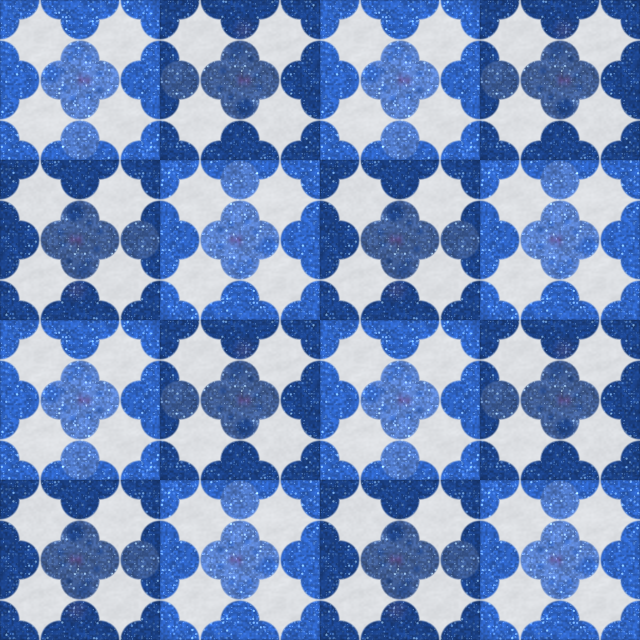
Write a WebGL 1 fragment shader that draws this pattern.

```glsl
precision highp float;
// A four by four checker of bright and dark blue glitter tiles. Quatrefoils
// sit on a half-tile lattice and leave pale paper stars between them.
// Shapes are circle distances; glitter, paper and stains are hashed noise.
uniform vec2 u_resolution;

const float TILES = 4.0;
const float LOBE_OFFSET = 0.25;
const float LOBE_RADIUS = 0.241;
const vec3 PAPER = vec3(0.865, 0.875, 0.89);
const vec3 BRIGHT_BLUE = vec3(0.18, 0.385, 0.76);
const vec3 DARK_BLUE = vec3(0.105, 0.255, 0.53);
const vec3 BRIGHT_PALE = vec3(0.34, 0.49, 0.78);
const vec3 DARK_PALE = vec3(0.245, 0.355, 0.565);

float hash(vec2 p) {
  return fract(sin(dot(p, vec2(127.1, 311.7))) * 43758.5453);
}

float noise(vec2 p) {
  vec2 i = floor(p);
  vec2 f = fract(p);
  f = f * f * (3.0 - 2.0 * f);
  return mix(mix(hash(i), hash(i + vec2(1.0, 0.0)), f.x),
             mix(hash(i + vec2(0.0, 1.0)), hash(i + vec2(1.0)), f.x), f.y);
}

float fbm(vec2 p) {
  float sum = 0.0;
  float gain = 0.5;
  for (int i = 0; i < 4; i++) {
    sum += gain * noise(p);
    p = p * 2.03 + 7.1;
    gain *= 0.5;
  }
  return sum;
}

float disc(vec2 p, vec2 center, float radius, float soft) {
  return 1.0 - smoothstep(-soft, soft, length(p - center) - radius);
}

// Union of four lobes and a small disc that closes the middle
float quatrefoil(vec2 p) {
  p = abs(p);
  p = p.x < p.y ? p.yx : p;
  return min(length(p - vec2(LOBE_OFFSET, 0.0)) - LOBE_RADIUS, length(p) - 0.2);
}

// One jittered bright speck per cell, most of them faint
float sparkle(vec2 p, float seed) {
  vec2 cell = floor(p);
  vec2 jitter = 0.3 + 0.4 * vec2(hash(cell + seed), hash(cell + seed + 19.3));
  float strength = pow(hash(cell + seed + 41.7), 7.0);
  return strength * (1.0 - smoothstep(0.1, 0.48, length(fract(p) - jitter)));
}

vec3 glitter(vec3 color, vec2 p, float seed) {
  float grain = noise(p * 38.0 + seed) - 0.5;
  float cloud = fbm(p * 5.0 + seed) - 0.47;
  color *= 1.0 + 0.36 * grain + 0.22 * cloud;
  float specks = sparkle(p * 21.0, seed) + 0.6 * sparkle(p * 33.0 + 5.0, seed);
  return color + vec3(0.38, 0.42, 0.36) * specks;
}

vec3 paper(vec2 p) {
  float crease = fbm(vec2(p.x + p.y, 2.5 * (p.y - 0.4 * p.x)) * 4.0);
  return PAPER + 0.07 * (crease - 0.47) + 0.025 * (noise(p * 32.0) - 0.5);
}

// Dark dots, a bluer stain and a rosy heart on the middle quatrefoil
vec3 stainCenter(vec3 color, vec3 base, vec2 p, float bright) {
  vec2 stain = mix(vec2(0.06, -0.35), vec2(-0.36, 0.08), bright);
  color = mix(color, base, 0.8 * disc(p, stain, 0.11, 0.05));
  color = mix(color, base, 0.5 * disc(p, vec2(-0.04, 0.37), 0.09, 0.06));
  for (int i = 0; i < 8; i++) {
    float id = float(i);
    float angle = (id + 0.5 + 0.4 * (hash(vec2(id, bright)) - 0.5)) * 0.7854;
    float reach = 0.22 + 0.1 * hash(vec2(id, 3.0 + bright));
    vec2 dotCenter = reach * vec2(cos(angle), sin(angle));
    color = mix(color, base, 0.6 * disc(p, dotCenter, 0.038, 0.03));
  }
  float rosy = disc(p, vec2(0.05, 0.0), 0.07, 0.07) * noise(p * 18.0 + 2.0);
  return mix(color, vec3(0.45, 0.27, 0.52), 0.7 * rosy);
}

void main() {
  vec2 uv = gl_FragCoord.xy / u_resolution;
  vec2 tile = floor(uv * TILES);
  float bright = mod(tile.x + tile.y, 2.0);
  float turn = mod(tile.y, 2.0) * 2.0 - 1.0;

  // Tile space spans -1 to 1; alternate rows are turned half round
  vec2 p = (fract(uv * TILES) * 2.0 - 1.0) * turn;
  float pixel = 2.0 * TILES / min(u_resolution.x, u_resolution.y);
  float soft = max(pixel, 0.016);
  float seed = 3.0 + 11.0 * bright;

  vec3 base = mix(DARK_BLUE, BRIGHT_BLUE, bright);
  vec3 pale = mix(DARK_PALE, BRIGHT_PALE, bright);

  // Pale middle quatrefoil and one faded lobe at the tile side
  vec3 blue = base;
  vec2 fadedLobe = mix(vec2(-0.75, 0.0), vec2(0.0, -0.75), bright);
  blue = mix(blue, pale, 0.8 * disc(p, fadedLobe, LOBE_RADIUS, soft));
  float middle = 1.0 - smoothstep(-soft, soft, quatrefoil(p));
  blue = mix(blue, stainCenter(pale, base, p, bright), middle);
  float smudge = disc(p, vec2(0.05, 0.62), 0.1, 0.1) * (1.0 - bright);
  blue = mix(blue, vec3(0.29, 0.27, 0.44), 0.45 * smudge);
  blue = glitter(blue, p, seed);

  // Faint seam around each tile
  float rim = 1.0 - max(abs(p.x), abs(p.y));
  blue *= 1.0 - 0.14 * (1.0 - smoothstep(0.0, 0.03, rim));

  // Lattice of quatrefoils over the paper
  float shape = quatrefoil(fract(p + 0.5) - 0.5);
  float cover = 1.0 - smoothstep(-soft, soft, shape);
  gl_FragColor = vec4(mix(paper(p + seed), blue, cover), 1.0);
}
```
